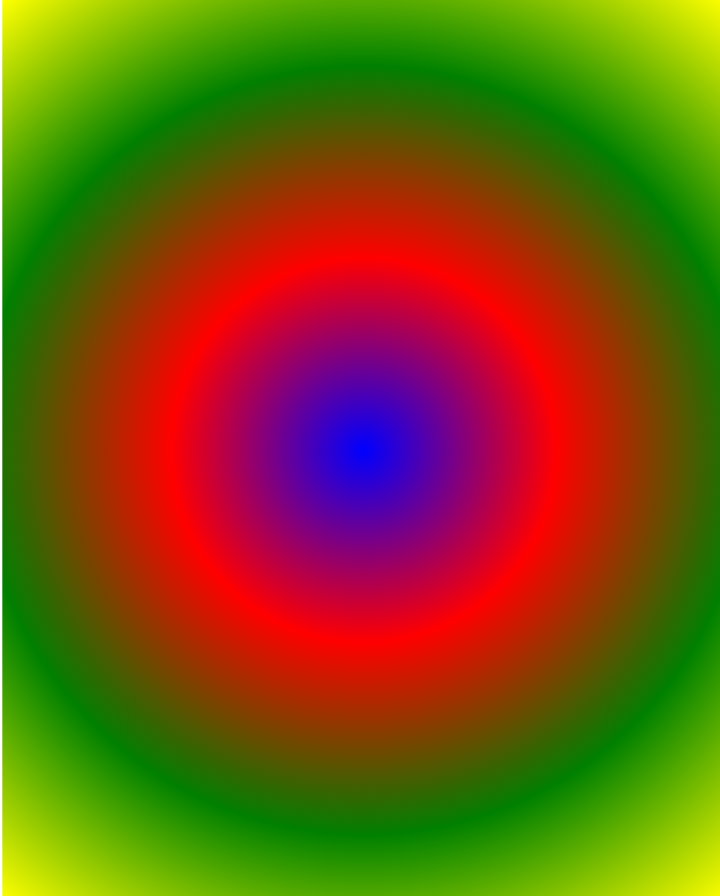
Write a WebGL 2 fragment shader that draws this background.

```glsl
#version 300 es
precision highp float;
// A circular gradient from blue through red and green to yellow, with its
// stops at equal thirds of the radius that reaches the panel corner.
// A thin white margin runs along the left side of the panel.

uniform vec2 u_resolution;
out vec4 outColor;

const vec3 BLUE = vec3(0.0, 0.0, 1.0);
const vec3 RED = vec3(1.0, 0.0, 0.0);
const vec3 GREEN = vec3(0.0, 0.502, 0.0);
const vec3 YELLOW = vec3(1.0, 1.0, 0.0);
const vec3 WHITE = vec3(1.0);

const vec2 CENTER = vec2(0.505, 0.4975);  // fraction of the canvas
const float RADIUS = 0.644;               // in canvas heights
const float MARGIN = 0.0032;              // in canvas widths

// Piecewise linear ramp with four evenly spaced stops, t in 0..1
vec3 ramp(float t, vec3 a, vec3 b, vec3 c, vec3 d) {
  float s = clamp(t, 0.0, 1.0) * 3.0;
  vec3 color = mix(a, b, min(s, 1.0));
  color = mix(color, c, clamp(s - 1.0, 0.0, 1.0));
  return mix(color, d, clamp(s - 2.0, 0.0, 1.0));
}

// Coverage of the side where distance is positive, softened over one pixel
float coverage(float dist, float pixel) {
  return clamp(dist / pixel + 0.5, 0.0, 1.0);
}

void main() {
  vec2 uv = gl_FragCoord.xy / u_resolution;
  vec2 aspect = vec2(u_resolution.x / u_resolution.y, 1.0);

  // Concentric color rings
  float t = length((uv - CENTER) * aspect) / RADIUS;
  vec3 color = ramp(t, BLUE, RED, GREEN, YELLOW);

  // White margin at the left
  float panel = coverage(uv.x - MARGIN, 1.0 / u_resolution.x);
  outColor = vec4(mix(WHITE, color, panel), 1.0);
}
```
